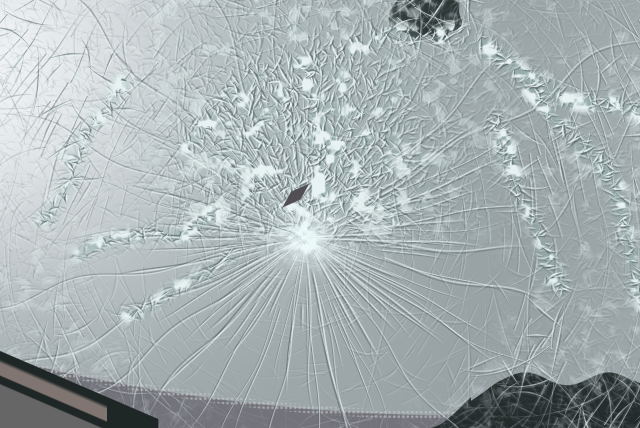
Reproduce this texture procedurally as a Shadertoy shader.

```glsl
// Shattered windscreen: radial cracks, broken rings and splinters around one impact.
const float TAU = 6.2831853;
const vec2 IMPACT = vec2(0.715, 0.445);
const vec2 CRUSHED = vec2(0.73, 0.65);
const vec3 GLASS = vec3(0.61, 0.65, 0.66);
const vec3 HAZE = vec3(0.96, 0.97, 0.98);
const vec3 LIGHT = vec3(0.91, 0.95, 0.95);
const vec3 DARK = vec3(0.34, 0.39, 0.40);
const vec3 TEAL = vec3(0.53, 0.70, 0.67);
const vec3 SHADOW = vec3(0.12, 0.15, 0.15);
const int RIDGE_COUNT = 11;
// Start and end of each ridge of crushed glass
const vec4 RIDGES[RIDGE_COUNT] = vec4[](
    vec4(0.42, 0.68, 0.62, 0.83), vec4(0.62, 0.83, 0.89, 0.91),
    vec4(0.87, 0.91, 1.08, 0.92), vec4(1.08, 0.92, 1.27, 0.81),
    vec4(1.27, 0.81, 1.50, 0.73), vec4(1.25, 0.80, 1.43, 0.58),
    vec4(1.43, 0.58, 1.50, 0.27), vec4(1.17, 0.71, 1.30, 0.33),
    vec4(0.28, 0.81, 0.11, 0.51), vec4(0.49, 0.49, 0.20, 0.40),
    vec4(0.53, 0.39, 0.30, 0.26));

float hash(vec2 p) { return fract(sin(dot(p, vec2(127.1, 311.7))) * 43758.547); }

float noise(vec2 p) {
    vec2 i = floor(p), f = fract(p);
    f = f * f * (3.0 - 2.0 * f);
    return mix(mix(hash(i), hash(i + vec2(1, 0)), f.x),
               mix(hash(i + vec2(0, 1)), hash(i + vec2(1, 1)), f.x), f.y);
}

float fill(float d) { return clamp(0.5 - d * iResolution.y / 1.2, 0.0, 1.0); }

// Bright edge and its dark refraction
vec2 crack(float d, float w) {
    return vec2(fill(abs(d) - w), fill(abs(d + 2.0 * w + 0.001) - w));
}

// One crack per angular cell, running out from the impact
vec2 radials(float a, float r, float n, float reach) {
    float id = mod(floor(a * n), n), h = hash(vec2(id, n));
    float bend = 0.14 * sin(r * 17.0 + h * 40.0);
    float d = (fract(a * n) - 0.3 - 0.4 * h - bend) * r * TAU / n;
    float end = reach * (0.3 + 0.7 * hash(vec2(n, id)));
    float start = 0.2 * hash(vec2(id, n + 3.0));
    return crack(d, 0.0005 + 0.0013 * h) * smoothstep(end, end * 0.75, r) * smoothstep(start, start + 0.03, r);
}

// Broken concentric arcs with tilted pieces
vec2 rings(float a, float r, float n, float m) {
    float ring = floor(r * n), s = a * m + hash(vec2(ring, n));
    vec2 id = vec2(ring + n, mod(floor(s), m));
    float tilt = (hash(id + 7.0) - 0.5) * 0.7;
    float d = (fract(r * n) - 0.5 - 0.3 * (hash(id) - 0.5) - tilt * (fract(s) - 0.5)) / n;
    return crack(d, 0.0009) * step(hash(id + 19.0), 0.5);
}

// Scattered tapered splinters, turned by spin from the radial direction
vec2 splinters(vec2 p, float scale, float w, float spin, float spread) {
    vec2 q = p * scale, sum = vec2(0);
    for (int j = -1; j <= 1; j++)
    for (int i = -1; i <= 1; i++) {
        vec2 c = floor(q) + vec2(i, j), k = c + scale;
        vec2 pos = c + vec2(hash(k), hash(k + 31.0));
        vec2 away = pos / scale - IMPACT;
        float t = atan(away.y, away.x) + spin + (hash(k + 57.0) - 0.5) * spread;
        vec2 l = mat2(cos(t), -sin(t), sin(t), cos(t)) * (q - pos);
        float taper = 1.0 - abs(l.x) / (0.5 + 0.5 * hash(k + 83.0));
        float d = (l.y + (hash(k + 11.0) - 0.5) * 0.7 * l.x * l.x) / scale;
        float on = hash(k + 71.0) * smoothstep(0.0, 0.15, taper);
        sum = max(sum, min(on * 1.6, 1.0) * crack(d, w * max(taper, 0.1)));
    }
    return sum;
}

float segment(vec2 p, vec2 a, vec2 b) {
    vec2 v = b - a;
    return length(p - a - v * clamp(dot(p - a, v) / dot(v, v), 0.0, 1.0));
}

void etch(inout vec3 col, vec2 c, float amount) {
    col = mix(col, DARK, c.y * amount * 0.75);
    col = mix(col, LIGHT, c.x * amount);
}

void mainImage(out vec4 fragColor, in vec2 fragCoord) {
    vec2 p = fragCoord / iResolution.y, v = p - IMPACT;
    float r = length(v), a = atan(v.y, v.x) / TAU;
    float grain = noise(p * 90.0), rough = noise(p * 35.0);

    // Glass with haze from the upper left
    vec2 h = p - vec2(-0.05, 0.85);
    vec3 col = GLASS + 0.06 * (noise(p * 2.5) - 0.5);
    col = mix(col, HAZE, 0.95 * exp(-3.2 * dot(h, h)));

    // Dotted lower border and dark shapes behind the glass
    float border = 0.165 - 0.25 * p.x + 0.115 * p.x * p.x - p.y;
    col = mix(col, vec3(0.45, 0.45, 0.48), fill(-border));
    float dots = (length(fract(p * 95.0) - 0.5) - 0.3) / 95.0;
    col = mix(col, vec3(0.78), fill(dots) * fill(abs(border) - 0.01) * 0.6);
    float hill = 0.115 * smoothstep(1.0, 1.17, p.x) + 0.015 * sin(p.x * 32.0) * step(1.1, p.x);
    col = mix(col, SHADOW, fill(p.y - hill) * step(1.0, p.x) * 0.95);
    float knob = length((p - vec2(1.0, 0.965)) * vec2(0.75, 1.0)) - 0.06 - 0.03 * (rough - 0.5);
    col = mix(col, SHADOW, fill(knob) * 0.9);

    // Ridges of crushed glass
    float ridge = 0.0;
    vec2 wobble = 0.04 * (vec2(noise(p * 9.0), noise(p * 9.0 + 40.0)) - 0.5);
    for (int i = 0; i < RIDGE_COUNT; i++) {
        float d = segment(p + wobble, RIDGES[i].xy, RIDGES[i].zw);
        ridge = max(ridge, exp(-d * d * 2500.0));
    }

    // Cracks, large to small, densest where the glass is crushed
    float crushed = exp(-12.0 * dot(p - CRUSHED, p - CRUSHED)) * smoothstep(0.36, 0.5, p.y);
    float sides = smoothstep(0.4, 0.65, r);
    float web = min(0.25 + 0.65 * sides + crushed, 1.0) * (0.3 + 0.7 * smoothstep(0.2, 0.7, noise(p * 5.0)));
    float chips = min(crushed * 1.3 + ridge + 0.3 * sides * rough, 1.0);
    float warped = r + 0.06 * (noise(p * 5.0) - 0.5);
    col = mix(col, TEAL, max(crushed, ridge) * rough * 0.5);
    etch(col, rings(a, warped, 17.0, 23.0), web);
    etch(col, rings(a, warped + 0.02, 29.0, 37.0), web);
    etch(col, radials(a, r, 61.0, 0.6), 0.8);
    etch(col, radials(a, r, 83.0, 0.4), 0.7);
    etch(col, radials(a, r, 31.0, 1.1), 0.6);
    etch(col, splinters(p, 4.0, 0.0015, 1.57, 1.6), web);
    etch(col, splinters(p, 6.0, 0.0014, 1.2, 2.2), web);
    etch(col, splinters(p, 9.0, 0.0016, 1.6, 1.8), web);
    etch(col, splinters(p, 15.0, 0.0018, 0.5, 2.5), web);
    etch(col, splinters(p, 23.0, 0.0022, 0.0, 1.6), chips);
    etch(col, splinters(p, 37.0, 0.0022, 0.3, 3.0), chips);
    etch(col, splinters(p, 55.0, 0.0020, 0.0, 2.0), chips * 0.9);
    col = mix(col, LIGHT, chips * smoothstep(0.55, 0.75, 0.6 * rough + 0.4 * grain));

    // White powder at the impact
    float rays = noise(vec2(abs(a) * 110.0, r * 12.0));
    float powder = exp(-r * r * 330.0) + 0.7 * exp(-r * 14.0) * rays;
    col = mix(col, vec3(0.93, 0.98, 0.98), min(powder * (0.4 + 0.8 * grain), 1.0));

    // Loose dark shard
    vec2 s = p - vec2(0.691, 0.543);
    float shard = max(abs(s.y - 0.45 * s.x) - 0.014, abs(s.x - 0.55 * s.y) - 0.016);
    col = mix(col, vec3(0.32, 0.31, 0.33), fill(shard));

    // Wiper in the lower left corner
    float depth = 0.18 - 0.43 * p.x - p.y;
    vec3 wiper = mix(SHADOW, vec3(0.5, 0.46, 0.44), smoothstep(0.018, 0.03, depth) * step(p.x, 0.25));
    wiper = mix(wiper, SHADOW, smoothstep(0.055, 0.06, depth));
    wiper = mix(wiper, vec3(0.4), smoothstep(0.075, 0.08, depth));
    col = mix(col, wiper, fill(-depth) * fill(p.x - 0.37));

    fragColor = vec4(col, 1.0);
}
```
